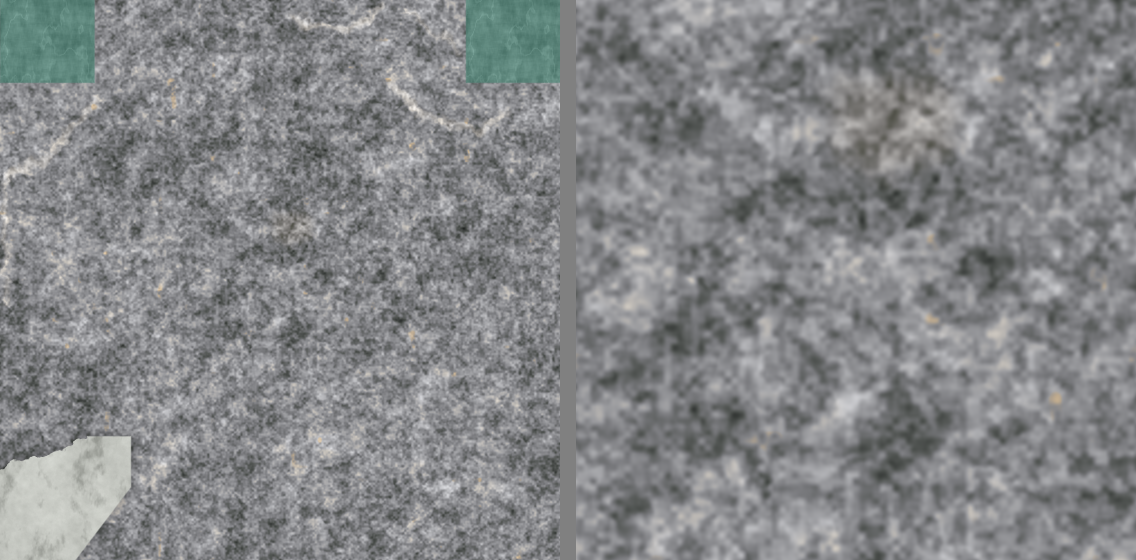
Left: the whole. Right: its middle third, enlarged.
Write a WebGL 1 fragment shader that draws this texture.

```glsl
precision highp float;
// Rough grey granite with pale chipped ridges, two teal patches in the top corners
// and a smooth plaster corner. The stone is layered value noise lit from the upper
// left; the patches are distance functions with their own softer mottling.

uniform vec2 u_resolution;

float hash(vec2 p) {
  return fract(sin(dot(p, vec2(127.1, 311.7))) * 43758.5453);
}

float noise(vec2 p) {
  vec2 i = floor(p), f = fract(p);
  f = f * f * (3.0 - 2.0 * f);
  return mix(mix(hash(i), hash(i + vec2(1.0, 0.0)), f.x),
             mix(hash(i + vec2(0.0, 1.0)), hash(i + 1.0), f.x), f.y);
}

// Rotated octaves, centred on zero
float fbm(vec2 p) {
  float sum = 0.0, amp = 0.5;
  for (int i = 0; i < 4; i++) {
    sum += amp * (noise(p) - 0.5);
    p = mat2(1.6, 1.2, -1.2, 1.6) * p + 17.3;
    amp *= 0.6;
  }
  return sum;
}

float segment(vec2 p, vec2 a, vec2 b) {
  vec2 ab = b - a;
  return length(p - a - ab * clamp(dot(p - a, ab) / dot(ab, ab), 0.0, 1.0));
}

// Distance to the nearest chipped ridge
float ridges(vec2 p) {
  float d = segment(p, vec2(0.01, 0.68), vec2(0.09, 0.72));
  d = min(d, segment(p, vec2(0.09, 0.72), vec2(0.18, 0.83)));
  d = min(d, segment(p, vec2(0.01, 0.68), vec2(0.012, 0.46)) + 0.003);
  d = min(d, segment(p, vec2(0.70, 0.86), vec2(0.74, 0.795)));
  d = min(d, segment(p, vec2(0.74, 0.795), vec2(0.85, 0.765)));
  d = min(d, segment(p, vec2(0.85, 0.765), vec2(0.90, 0.80)));
  d = min(d, segment(p, vec2(0.52, 0.965), vec2(0.60, 0.942)));
  d = min(d, segment(p, vec2(0.60, 0.942), vec2(0.68, 0.985)));
  return min(d, segment(p, vec2(0.73, 0.98), vec2(0.82, 0.91)) + 0.003);
}

vec3 granite(vec2 p) {
  vec2 warp = vec2(fbm(p * 35.0), fbm(p * 35.0 + 50.0));
  vec2 q = p + 0.012 * warp;

  // Relief from the height difference towards the light, plus mineral grain
  float relief = fbm(q * 26.0) - fbm(q * 26.0 + vec2(-0.35, 0.45));
  float grain = noise(q * 105.0) + noise(q.yx * 165.0 + 9.0) - 1.0;
  float speck = noise(p * 250.0 + 31.0) - 0.5;
  float tone = 0.535 + 0.26 * relief + 0.27 * fbm(q * 24.0 + 70.0)
             + 0.19 * grain + 0.17 * speck + 0.12 * (noise(p * 7.0) - 0.5);

  // Pale broken ridges and one raised lump
  float ridge = 1.0 - smoothstep(0.001, 0.012, ridges(p + 0.035 * warp));
  ridge *= 0.45 + 0.55 * noise(p * 55.0);
  float lump = 1.0 - smoothstep(0.022, 0.045, length((p - vec2(0.525, 0.595)) * vec2(0.9, 1.1) + 0.03 * warp));
  tone += 0.24 * ridge + 0.08 * lump;

  // Greenish shadows, cool middle greys, cream highlights
  vec3 color = vec3(tone) + mix(vec3(-0.008, 0.006, -0.004), vec3(-0.003, 0.0, 0.014),
                                smoothstep(0.3, 0.5, tone));
  float cream = smoothstep(0.58, 0.8, tone) * smoothstep(0.35, 0.7, noise(p * 38.0 + 5.0));
  cream = max(cream, max(0.8 * ridge, 0.5 * lump));
  color += cream * vec3(0.025, 0.0, -0.045);
  float rust = smoothstep(0.9, 0.97, noise(p * 42.0 + 83.0)) * smoothstep(0.5, 0.7, tone);
  return color + rust * vec3(0.08, 0.0, -0.12);
}

vec3 tealPatch(vec2 p) {
  float weave = fbm(p * vec2(75.0, 32.0)) + 0.5 * fbm(p * vec2(30.0, 110.0));
  float vein = 1.0 - smoothstep(0.0, 0.05, abs(fbm(p * vec2(32.0, 17.0) + 12.0)));
  return vec3(0.355, 0.515, 0.475) + 0.17 * weave + 0.05 * vein;
}

vec3 plaster(vec2 p) {
  float stain = smoothstep(0.0, 0.4, fbm(p * vec2(45.0, 30.0) + 40.0));
  float mottling = 0.10 * fbm(p * 22.0) + 0.08 * fbm(p * 90.0);
  return vec3(0.775, 0.785, 0.76) + mottling - 0.16 * stain;
}

void main() {
  vec2 p = gl_FragCoord.xy / u_resolution;
  float edge = 1.0 / u_resolution.y;
  vec3 color = granite(p);

  // Plaster: straight top and right, cut diagonal, ragged upper left
  float ragged = p.y - 0.16 - 0.38 * p.x - 0.03 * fbm(p * 35.0);
  float corner = max(max(p.x - 0.234, p.y - 0.221),
                     max(ragged, dot(p - vec2(0.135, 0.0), vec2(0.796, -0.606))));
  color *= 1.0 - 0.15 * (1.0 - smoothstep(0.0, 0.02, corner));
  color = mix(color, plaster(p), 1.0 - smoothstep(-edge, edge, corner));

  // Teal patches: the same texture repeated in both top corners
  vec2 local = vec2(p.x - 0.832 * step(0.5, p.x), p.y);
  float teal = max(local.x - 0.169, 0.852 - p.y);
  teal = max(teal, 0.832 * step(0.5, p.x) - p.x);
  color = mix(color, tealPatch(local), 1.0 - smoothstep(-edge, edge, teal));

  gl_FragColor = vec4(clamp(color, 0.0, 1.0), 1.0);
}
```
